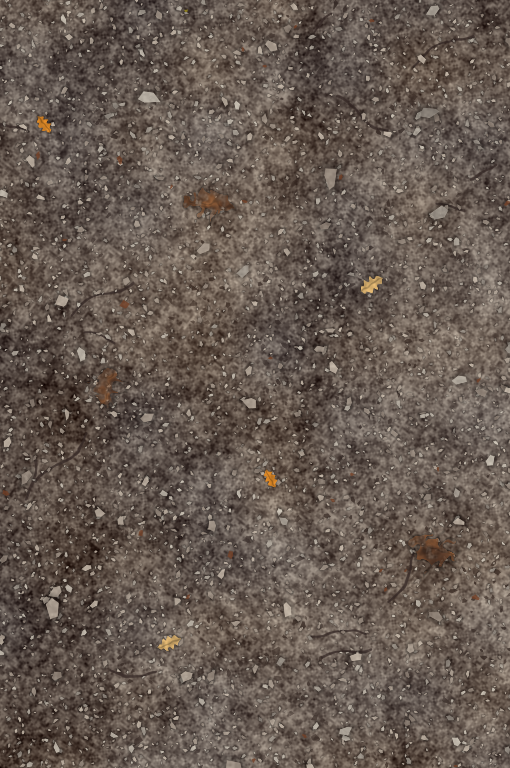
This texture is drawn by a Shadertoy shader. Its source:

```glsl
float hash(vec2 p) {
    vec3 q = fract(p.xyx * vec3(0.1031, 0.1030, 0.0973));
    q += dot(q, q.yzx + 33.33);
    return fract((q.x + q.y) * q.z);
}

float noise(vec2 p) {
    vec2 i = floor(p), f = fract(p);
    f = f * f * (3.0 - 2.0 * f);
    return mix(mix(hash(i), hash(i + vec2(1, 0)), f.x),
               mix(hash(i + vec2(0, 1)), hash(i + vec2(1, 1)), f.x), f.y);
}

vec2 turn(vec2 p, float a) {
    float c = cos(a), s = sin(a);
    return vec2(c * p.x + s * p.y, c * p.y - s * p.x);
}

// Scattered angular chips: x = coverage, y = random value, z = shadow
vec3 chips(vec2 p, float freq, float density, float radius) {
    p = turn(p, freq) * freq + freq * 3.7;
    float soft = 0.6 * freq / iResolution.y;
    vec3 result = vec3(0);
    for (int n = 0; n < 9; n++) {
        vec2 cell = floor(p) + vec2(n % 3 - 1, n / 3 - 1);
        if (hash(cell + 7.3) > density) continue;
        float rnd = hash(cell + 51.7);
        vec2 q = p - cell - vec2(hash(cell + 13.1), hash(cell + 29.9));
        q = turn(q, rnd * 40.0) * vec2(0.8, 1.25);
        float r = radius * mix(0.6, 1.5, rnd * rnd), d = -1.0;
        for (int k = 0; k < 5; k++) {
            float h = hash(cell + float(k) * 3.1);
            float a = (float(k) + 0.6 * h) * 1.2566;
            d = max(d, dot(q, vec2(cos(a), sin(a))) - r * (0.65 + 0.5 * h));
        }
        float cover = smoothstep(soft, -soft, d);
        if (cover > result.x) result.xy = vec2(cover, hash(cell + 83.3));
        result.z = max(result.z, smoothstep(r + soft, 0.0, d));
    }
    return result;
}

// Warm grey ramp of the damp soil
vec3 earth(float tone) {
    return vec3(tone, tone - 0.05, tone * 0.93 - 0.055);
}

void mainImage(out vec4 fragColor, in vec2 fragCoord) {
    vec2 p = fragCoord / iResolution.y;
    float aspect = iResolution.x / iResolution.y;
    float px = 1.0 / iResolution.y;

    // Soil grain, coarse to fine
    vec2 warp = p + 0.012 * vec2(noise(p * 40.0), noise(p * 40.0 + 19.0));
    float patches = noise(turn(warp, 0.5) * 25.0) - 0.5;
    float tone = 0.415 + 0.12 * patches;
    tone += 0.10 * (noise(turn(warp, 1.1) * 8.0) - 0.5);
    tone += 0.14 * (noise(turn(warp, 0.8) * 70.0) - 0.5);
    tone += 0.20 * (noise(turn(p, 0.3) * 170.0) - 0.5);
    tone += 0.22 * (noise(turn(p, 0.9) * 370.0) - 0.5);

    // Vertical wheel tracks, darkest along the left side
    float track = noise(vec2(warp.x * 17.0, warp.y * 2.2) + 5.0);
    tone += 0.10 * (track - 0.5);
    tone -= 0.06 * smoothstep(0.22, 0.0, p.x / aspect);
    tone -= 0.03 * smoothstep(0.65, 1.0, p.y);

    // Dark pits and crumbs, clustered in the damp patches
    float damp = smoothstep(0.35, 0.75, noise(p * vec2(22.0, 13.0) + 40.0));
    vec3 pit = chips(p, 61.0, 0.40, 0.17);
    tone = mix(tone, 0.20 + 0.08 * pit.y, pit.x * (0.3 + 0.5 * damp));
    pit = chips(p, 31.0, 0.25, 0.12);
    tone = mix(tone, 0.22, pit.x * 0.6 * damp);
    vec3 col = earth(tone);
    col += vec3(0.012, 0.0, -0.014) * (noise(p * 11.0 + 70.0) * 2.0 - 1.0);

    // Twigs and scratches
    for (int i = 0; i < 14; i++) {
        vec2 seed = vec2(float(i) * 5.3, 17.0);
        vec2 q = p - vec2(aspect * hash(seed), hash(seed + 3.0));
        q = turn(q, (hash(seed + 6.0) - 0.3) * 2.2);
        float halfLength = mix(0.015, 0.05, hash(seed + 9.0));
        q.y += 0.006 * sin(q.x * 60.0 + float(i)) + 0.003 * noise(q * 90.0);
        float d = length(vec2(max(abs(q.x) - halfLength, 0.0), q.y));
        col = mix(col, vec3(0.20, 0.15, 0.14), 0.75 * smoothstep(0.0011 + px, 0.0006, d));
    }

    // Pale gravel from dust to pebbles
    for (int i = 0; i < 4; i++) {
        float size = float(i);
        vec3 chip = chips(p, 118.0 * pow(0.48, size), 0.30 - 0.04 * size, 0.21 * pow(0.78, size));
        float light = mix(0.52, 0.80, chip.y) + 0.10 * (noise(p * 260.0) - 0.5);
        vec3 stone = earth(light) + vec3(-0.01, 0.01, 0.02) * step(0.6, fract(chip.y * 7.0));
        col *= 1.0 - 0.22 * chip.z * (1.0 - chip.x);
        col = mix(col, stone, chip.x * 0.9);
    }

    // Rust and yellow-green plant crumbs
    vec3 crumb = chips(p, 27.0, 0.07, 0.09);
    col = mix(col, mix(vec3(0.45, 0.25, 0.15), vec3(0.62, 0.56, 0.12), step(0.82, crumb.y)), crumb.x * 0.8);

    // Lobed leaves: even ones fresh, odd ones large and decayed
    for (int i = 0; i < 7; i++) {
        float n = float(i), old = float(i % 2), rnd = hash(vec2(n, 91.0));
        vec2 centre = vec2(aspect * (0.08 + 0.84 * fract(n * 0.618 + 0.3)), 0.14 + 0.115 * n + 0.03 * rnd);
        float size = mix(0.014, 0.026, old) * (0.85 + 0.4 * rnd);
        vec2 q = turn(p - centre, n * 2.4 + 0.4) / size;
        q += (0.15 + 0.45 * old) * (vec2(noise(q * 3.0 + n), noise(q * 3.0 + 30.0)) - 0.5);
        float width = (0.62 + 0.15 * old) * (1.0 - q.x * q.x) * (0.78 + 0.24 * sin(q.x * 13.0 + n));
        float d = max(abs(q.y) - width, abs(q.x) - 1.0);
        float cover = smoothstep(px / size, -px / size, d);
        float decay = smoothstep(0.25, 0.6, noise(p * 120.0 + n));
        vec3 fresh = mix(vec3(0.84, 0.68, 0.42), vec3(0.82, 0.50, 0.13), step(1.5, mod(n, 4.0)));
        vec3 brown = mix(vec3(0.30, 0.19, 0.13), vec3(0.58, 0.36, 0.20), noise(q * 2.2 + n * 8.0));
        vec3 leaf = mix(fresh, brown, old) * (0.85 + 0.3 * noise(p * 240.0));
        leaf *= 1.0 - 0.2 * smoothstep(0.12, 0.02, abs(q.y));
        col *= 1.0 - 0.3 * smoothstep(0.25, 0.0, d) * (1.0 - cover);
        col = mix(col, leaf, cover * mix(0.95, 0.35 + 0.5 * decay, old));
    }

    fragColor = vec4(clamp(col, 0.0, 1.0), 1.0);
}
```
